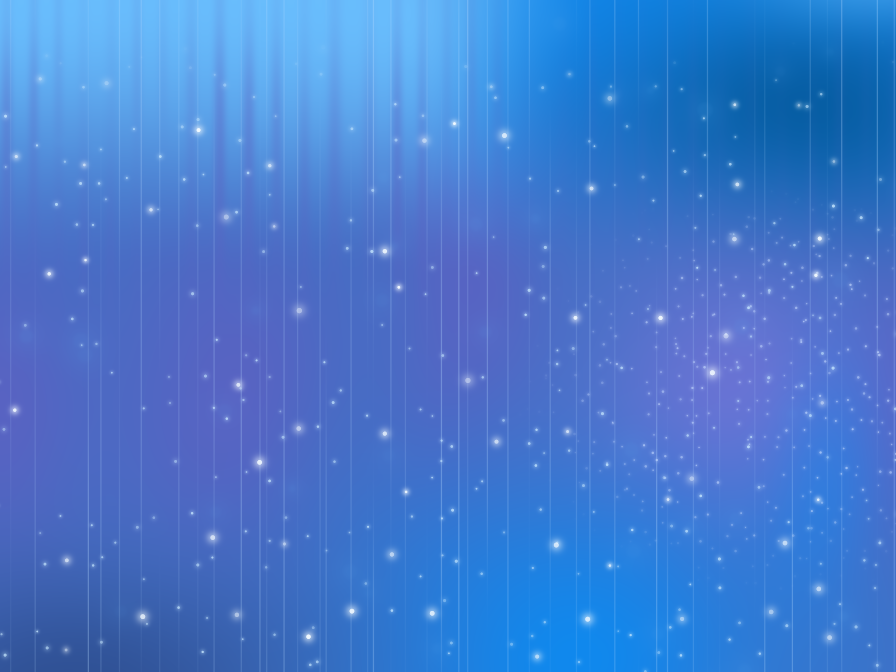
This background is drawn by a WebGL 1 fragment shader. Its source:

```glsl
precision highp float;
// Blue and violet aurora curtain with fine vertical threads and drifting star dust.

uniform vec2 u_resolution;

#define BASE_BLUE vec3(0.25, 0.44, 0.77)
#define VIOLET vec3(0.36, 0.38, 0.76)
#define DEEP_BLUE vec3(0.02, 0.36, 0.63)
#define AZURE vec3(0.05, 0.54, 0.94)
#define SKY vec3(0.41, 0.74, 0.99)
#define DUSK vec3(0.17, 0.29, 0.54)
#define STRIPE_COUNT 32.0
#define STRIPE_STRENGTH 0.42
#define THREAD_COUNT 58.0
#define THREAD_OPACITY 0.36
#define STAR_SIZE 0.0042
#define DUST_SIZE 0.0019

float hash(vec2 p) {
  vec3 q = fract(vec3(p.xyx) * 0.1031);
  q += dot(q, q.yzx + 33.33);
  return fract((q.x + q.y) * q.z);
}

vec2 hash2(vec2 p) {
  return vec2(hash(p), hash(p + 57.3));
}

float gradientAt(vec2 cell, vec2 offset) {
  float angle = 6.2832 * hash(cell + 11.0);
  return dot(vec2(cos(angle), sin(angle)), offset);
}

float gradientNoise(vec2 p) {
  vec2 i = floor(p), f = fract(p);
  vec2 u = f * f * f * (f * (f * 6.0 - 15.0) + 10.0);
  vec2 e = vec2(1.0, 0.0);
  return mix(mix(gradientAt(i, f), gradientAt(i + e, f - e), u.x),
             mix(gradientAt(i + e.yx, f - e.yx), gradientAt(i + 1.0, f - 1.0), u.x), u.y);
}

// Soft elliptical pool of colour, 1 at its centre.
float pool(vec2 uv, vec2 centre, vec2 radius) {
  vec2 d = (uv - centre) / radius;
  return exp(-dot(d, d));
}

vec3 backdrop(vec2 uv) {
  vec2 w = uv + 0.035 * vec2(gradientNoise(uv * 3.0), gradientNoise(uv * 3.0 + 9.0));
  vec3 col = BASE_BLUE;
  col = mix(col, VIOLET, 0.85 * pool(w, vec2(0.25, 0.42), vec2(0.13, 0.25)));
  col = mix(col, VIOLET, 0.85 * pool(w, vec2(0.00, 0.40), vec2(0.11, 0.27)));
  col = mix(col, VIOLET, 0.80 * pool(w, vec2(0.51, 0.58), vec2(0.09, 0.30)));
  col = mix(col, VIOLET, 0.85 * pool(w, vec2(1.00, 0.42), vec2(0.10, 0.22)));
  col = mix(col, VIOLET + 0.07, 0.95 * pool(w, vec2(0.81, 0.43), vec2(0.16, 0.23)));
  col = mix(col, AZURE, 0.95 * pool(w, vec2(0.64, 0.02), vec2(0.22, 0.23)));
  col = mix(col, AZURE, 0.45 * pool(w, vec2(0.92, 0.27), vec2(0.07, 0.20)));
  col = mix(col, DUSK, 0.85 * pool(w, vec2(0.08, -0.04), vec2(0.24, 0.17)));
  float top = smoothstep(0.58, 1.0, w.y);
  col = mix(col, AZURE, 0.9 * top * smoothstep(0.40, 0.60, w.x));
  col = mix(col, SKY, top * (1.0 - smoothstep(0.46, 0.68, w.x)));
  col = mix(col, DEEP_BLUE, 0.95 * pool(w, vec2(0.91, 0.84), vec2(0.21, 0.17)));
  return mix(col, SKY, 0.5 * pool(w, vec2(1.0, 1.04), vec2(0.15, 0.07)));
}

// Blurred violet folds hanging from the top edge.
float curtain(vec2 uv) {
  float wave = 0.5 + 0.5 * cos(6.2832 * (uv.x * STRIPE_COUNT + 0.5 * gradientNoise(vec2(uv.x * 9.0, 2.5))));
  float patchy = clamp(0.6 + 1.1 * gradientNoise(vec2(uv.x * 14.0, uv.y * 2.0)), 0.0, 1.0);
  float hang = smoothstep(0.45, 0.75, uv.y) * (1.0 - 0.65 * smoothstep(0.82, 1.0, uv.y));
  float side = 1.0 - 0.75 * smoothstep(0.48, 0.60, uv.x);
  return wave * wave * patchy * hang * side;
}

// Hairline verticals, each fading in and out along its length.
float threads(vec2 uv, float aspect, float pixel) {
  float cell = floor(uv.x * THREAD_COUNT);
  float x = (cell + 0.1 + 0.8 * hash(vec2(cell, 3.0))) / THREAD_COUNT;
  float halfWidth = 0.0009;
  float line = clamp((halfWidth - abs(uv.x - x) * aspect) / pixel + 0.5, 0.0, 1.0);
  float fade = smoothstep(-0.35, 0.3, gradientNoise(vec2(cell * 3.7, uv.y * 1.6)));
  return line * fade * step(hash(vec2(cell, 8.0)), 0.75) * mix(0.4, 1.0, hash(vec2(cell, 5.0)));
}

// Scattered round lights: bright core plus a halo, at most one per cell.
float lights(vec2 p, float cellSize, float size, float halo, float density, float pixel, float seed) {
  float sum = 0.0;
  vec2 home = floor(p / cellSize);
  for (int j = -1; j <= 1; j++) {
    for (int i = -1; i <= 1; i++) {
      vec2 cell = home + vec2(float(i), float(j));
      vec2 key = cell + seed;
      float d = length(p - (cell + hash2(key)) * cellSize);
      float r = size * mix(0.55, 1.1, hash(key + 21.0));
      float core = 1.0 - smoothstep(r - pixel, r + pixel, d);
      float glow = halo * exp(-d * d / (r * r * 5.0));
      float lit = step(hash(key + 43.0), density) * mix(0.55, 1.0, hash(key + 71.0));
      sum += lit * max(core, glow);
    }
  }
  return min(sum, 1.0);
}

void main() {
  vec2 uv = gl_FragCoord.xy / u_resolution;
  float aspect = u_resolution.x / u_resolution.y;
  float pixel = 1.0 / u_resolution.y;
  vec2 p = vec2(uv.x * aspect, uv.y);

  vec3 col = mix(backdrop(uv), VIOLET, STRIPE_STRENGTH * curtain(uv));
  col = mix(col, vec3(0.36, 0.66, 0.93), 0.16 * lights(p, 0.12, 0.013, 0.6, 0.4, 0.008, 7.0));
  col = mix(col, vec3(0.72, 0.86, 1.0), THREAD_OPACITY * threads(uv, aspect, pixel));

  // Dust gathers at the lower right; the top edge stays clear.
  float clearTop = 1.0 - smoothstep(0.82, 0.95, uv.y);
  float drift = pool(uv, vec2(0.86, 0.42), vec2(0.22, 0.24));
  float dust = lights(p, 0.019, DUST_SIZE, 0.3, 0.45, pixel * 0.8, 131.0) * smoothstep(0.15, 0.6, drift);
  float sparks = lights(p, 0.042, DUST_SIZE * 1.25, 0.35, 0.36, pixel * 0.8, 211.0) * clearTop;
  float stars = lights(p, 0.1, STAR_SIZE, 0.6, 0.46, pixel, 307.0) * clearTop;
  col = mix(col, vec3(0.78, 0.86, 1.0), 0.7 * dust);
  col = mix(col, vec3(0.78, 0.91, 1.0), 0.85 * sparks);
  col = mix(col, vec3(0.95, 0.98, 1.0), stars);
  gl_FragColor = vec4(col, 1.0);
}
```
